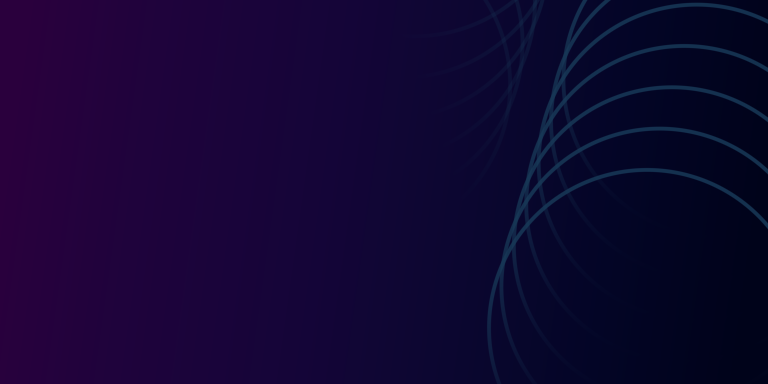
Reproduce this background procedurally as a Shadertoy shader.

```glsl
// Purple to navy gradient with two fading stacks of thin overlapping rings.

// Lengths are in units of the canvas height
const int   RING_COUNT = 7;
const float RING_RADIUS = 0.4115;
const float LINE_HALF_WIDTH = 0.0050;
const vec2  RING_STEP = vec2(0.0323, 0.1076);
const vec2  RIGHT_STACK = vec2(1.685, 0.146);   // centre of the lowest ring
const vec2  UPPER_STACK = vec2(0.917, 0.779);
const float RIGHT_OPACITY = 0.86;
const float UPPER_OPACITY = 0.34;
const float GRADIENT_TILT = 0.07;

const vec3 PLUM     = vec3(0.165, 0.000, 0.240);
const vec3 PURPLE   = vec3(0.125, 0.010, 0.236);
const vec3 INDIGO   = vec3(0.080, 0.020, 0.220);
const vec3 NAVY     = vec3(0.042, 0.025, 0.187);
const vec3 MIDNIGHT = vec3(0.012, 0.020, 0.150);
const vec3 INK      = vec3(0.000, 0.010, 0.100);
const vec3 TEAL     = vec3(0.090, 0.220, 0.340);

float ramp(float start, float end, float x) {
    return clamp((x - start) / (end - start), 0.0, 1.0);
}

// Slightly tilted horizontal gradient
vec3 background(vec2 uv) {
    float t = uv.x + GRADIENT_TILT * (0.5 - uv.y);
    vec3 color = mix(PLUM, PURPLE, ramp(0.00, 0.16, t));
    color = mix(color, INDIGO, ramp(0.16, 0.42, t));
    color = mix(color, NAVY, ramp(0.42, 0.62, t));
    color = mix(color, MIDNIGHT, ramp(0.62, 0.80, t));
    return mix(color, INK, ramp(0.80, 1.00, t));
}

// Antialiased coverage of a ring outline around the origin
float ringLine(vec2 p, float pixel) {
    float edge = abs(length(p) - RING_RADIUS) - LINE_HALF_WIDTH;
    return 1.0 - smoothstep(-0.5 * pixel, 0.5 * pixel, edge);
}

void mainImage(out vec4 fragColor, in vec2 fragCoord) {
    vec2 p = fragCoord / iResolution.y;
    float pixel = 1.5 / iResolution.y;
    vec3 color = background(fragCoord / iResolution.xy);

    // The upper stack fades out towards the lower left
    float upperFade = UPPER_OPACITY * ramp(0.99, 1.41, p.x + 0.4 * (p.y - 1.0));

    for (int i = 0; i < RING_COUNT; i++) {
        vec2 offset = float(i) * RING_STEP;
        vec2 q = p - RIGHT_STACK - offset;

        // Each ring of the right stack fades towards its own bottom
        float rightFade = RIGHT_OPACITY * smoothstep(-0.42, 0.25, q.y);
        color = mix(color, TEAL, rightFade * ringLine(q, pixel));
        color = mix(color, TEAL, upperFade * ringLine(p - UPPER_STACK - offset, pixel));
    }

    fragColor = vec4(color, 1.0);
}
```
